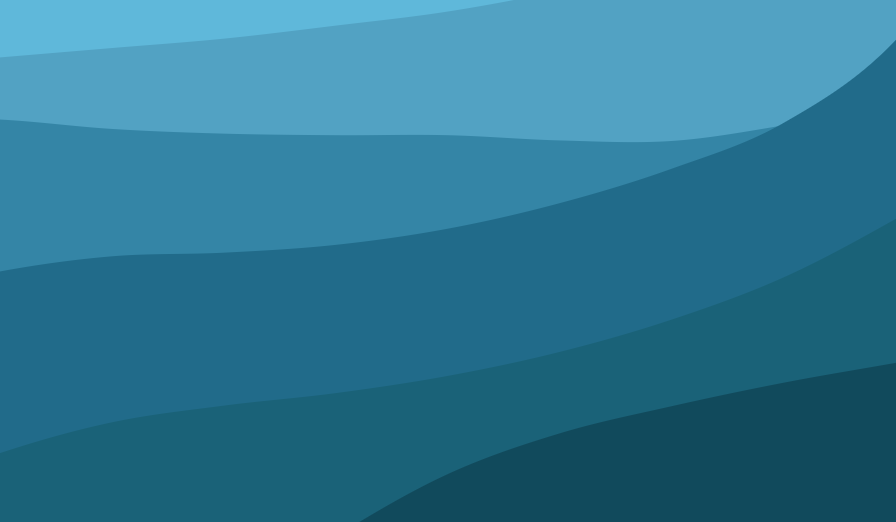
Write a Shadertoy shader that draws this background.

```glsl
// Flat layered waves: five smooth ridges stacked from a pale sky to deep teal.
// Each ridge is a Catmull-Rom curve through evenly spaced heights; every
// nearer layer is painted over the farther ones with a soft one-pixel edge.

#define SKY_COLOR   vec3(0.373, 0.722, 0.855)
#define HAZE_COLOR  vec3(0.322, 0.635, 0.765)
#define MID_COLOR   vec3(0.204, 0.522, 0.651)
#define WAVE_COLOR  vec3(0.129, 0.420, 0.541)
#define TEAL_COLOR  vec3(0.102, 0.384, 0.471)
#define DEEP_COLOR  vec3(0.067, 0.290, 0.361)
#define SEGMENTS    8
#define KNOTS       11

// Ridge heights in canvas units, with one guard knot beyond each side.
const float HAZE_RIDGE[KNOTS] = float[KNOTS](
    0.872, 0.890, 0.908, 0.926, 0.951, 0.978, 1.018, 1.070, 1.120, 1.170, 1.220);
const float MID_RIDGE[KNOTS] = float[KNOTS](
    0.775, 0.771, 0.753, 0.744, 0.741, 0.741, 0.731, 0.730, 0.760, 0.800, 0.840);
const float WAVE_RIDGE[KNOTS] = float[KNOTS](
    0.430, 0.480, 0.509, 0.516, 0.531, 0.562, 0.611, 0.677, 0.765, 0.924, 1.220);
const float TEAL_RIDGE[KNOTS] = float[KNOTS](
    0.050, 0.132, 0.191, 0.223, 0.247, 0.280, 0.326, 0.388, 0.469, 0.581, 0.710);
const float DEEP_RIDGE[KNOTS] = float[KNOTS](
    -0.750, -0.550, -0.350, -0.170, -0.027, 0.092, 0.170, 0.222, 0.267, 0.305, 0.343);

// Catmull-Rom height of a ridge at x in 0..1.
float ridgeHeight(float knots[KNOTS], float x) {
    float position = clamp(x, 0.0, 1.0) * float(SEGMENTS);
    int i = min(int(position), SEGMENTS - 1);
    float t = position - float(i);
    float a = knots[i], b = knots[i + 1], c = knots[i + 2], d = knots[i + 3];
    float linearTerm = c - a;
    float squareTerm = 2.0 * a - 5.0 * b + 4.0 * c - d;
    float cubicTerm = 3.0 * (b - c) + d - a;
    return b + 0.5 * t * (linearTerm + t * (squareTerm + t * cubicTerm));
}

// Paint everything below a ridge, smoothing across about one pixel.
vec3 paintBelow(vec3 base, vec3 layerColor, float knots[KNOTS], vec2 uv) {
    float depth = ridgeHeight(knots, uv.x) - uv.y;
    float pixel = length(vec2(dFdx(depth), dFdy(depth)));
    float coverage = clamp(depth / max(pixel, 1e-5) + 0.5, 0.0, 1.0);
    return mix(base, layerColor, coverage);
}

void mainImage(out vec4 fragColor, in vec2 fragCoord) {
    vec2 uv = fragCoord / iResolution.xy;

    // Layers from far to near.
    vec3 color = SKY_COLOR;
    color = paintBelow(color, HAZE_COLOR, HAZE_RIDGE, uv);
    color = paintBelow(color, MID_COLOR, MID_RIDGE, uv);
    color = paintBelow(color, WAVE_COLOR, WAVE_RIDGE, uv);
    color = paintBelow(color, TEAL_COLOR, TEAL_RIDGE, uv);
    color = paintBelow(color, DEEP_COLOR, DEEP_RIDGE, uv);

    fragColor = vec4(color, 1.0);
}
```
